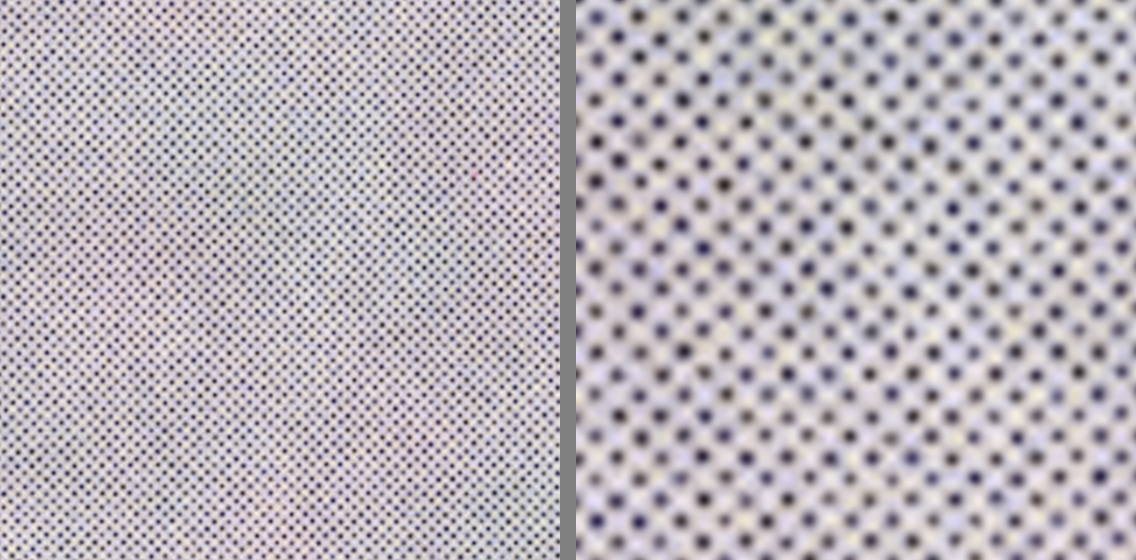
Left: the whole. Right: its middle third, enlarged.
A Shadertoy shader for this texture:

```glsl
// Pale lilac woven cloth with a 40 by 40 grid of staggered dark pinholes.
// Two offset lattices of soft dots are cut from a weave; noise adds grain,
// uneven dots, faint cloudy tints and a slight warp of the threads.

float hash(vec2 p) {
    vec3 q = fract(vec3(p.xyx) * 0.1031);
    q += dot(q, q.yzx + 33.33);
    return fract((q.x + q.y) * q.z);
}

// Smooth value noise, 0 to 1
float noise(vec2 p) {
    vec2 i = floor(p), f = fract(p);
    f = f * f * (3.0 - 2.0 * f);
    return mix(mix(hash(i), hash(i + vec2(1, 0)), f.x),
               mix(hash(i + vec2(0, 1)), hash(i + vec2(1, 1)), f.x), f.y);
}

// Broad stains in two octaves, -0.5 to 0.5
float cloud(vec2 p) {
    return 0.65 * noise(p) + 0.35 * noise(p * 2.3 + 17.0) - 0.5;
}

void mainImage(out vec4 fragColor, in vec2 fragCoord) {
    vec2 uv = fragCoord / iResolution.xy;

    // Thread coordinates: one unit per repeat, gently warped
    vec2 warp = vec2(noise(uv * 7.0 + 3.0), noise(uv * 7.0 + 41.0)) - 0.5;
    vec2 p = uv * 40.0 + vec2(0.17, 0.73) + 0.16 * warp;

    // Weave: positive at the holes, negative on the raised threads
    vec2 wave = cos(6.28318 * p);
    float weave = wave.x * wave.y;
    vec3 color = vec3(0.835, 0.805, 0.825) - 0.055 * weave;

    // Pale yellow and lilac flecks on the raised threads
    float fleck = noise(p * 2.6 + 80.0) - 0.5;
    float raised = smoothstep(0.1, -0.8, weave);
    color += raised * fleck * vec3(0.06, 0.07, -0.11);

    // Dark holes on two lattices, half a repeat apart
    for (int i = 0; i < 2; i++) {
        vec2 q = p - 0.5 * float(i);
        vec2 id = floor(q + 0.5);
        vec2 seed = id + 100.0 + 57.0 * float(i);
        vec2 jitter = vec2(hash(seed + 11.3), hash(seed + 29.7)) - 0.5;
        vec2 d = q - id - 0.09 * jitter;
        float size = mix(0.118, 0.146, hash(seed + 5.1));
        float depth = mix(0.37, 0.60, hash(seed));
        vec3 ink = mix(vec3(1.0, 1.02, 0.82), vec3(0.98, 0.99, 1.0), hash(seed + 71.9));
        color -= depth * ink * exp(-dot(d, d) / (2.0 * size * size));
    }

    // Fine grain of the fibres
    color += 0.10 * (noise(uv * 190.0) - 0.5);
    color += 0.06 * (noise(uv * 110.0 + 9.0) - 0.5) * vec3(1.0, 0.6, -0.8);

    // Cloudy shading, drifting between pink and blue grey
    color += 0.07 * cloud(uv * 5.0 + 2.0);
    color += cloud(uv * 4.0 + 60.0) * vec3(0.06, -0.01, 0.01);

    // One small pink flaw
    vec2 flaw = (uv - vec2(0.848, 0.689)) / vec2(0.006, 0.010);
    color -= exp(-dot(flaw, flaw)) * vec3(0.02, 0.16, 0.10);

    fragColor = vec4(clamp(color, 0.0, 1.0), 1.0);
}
```
